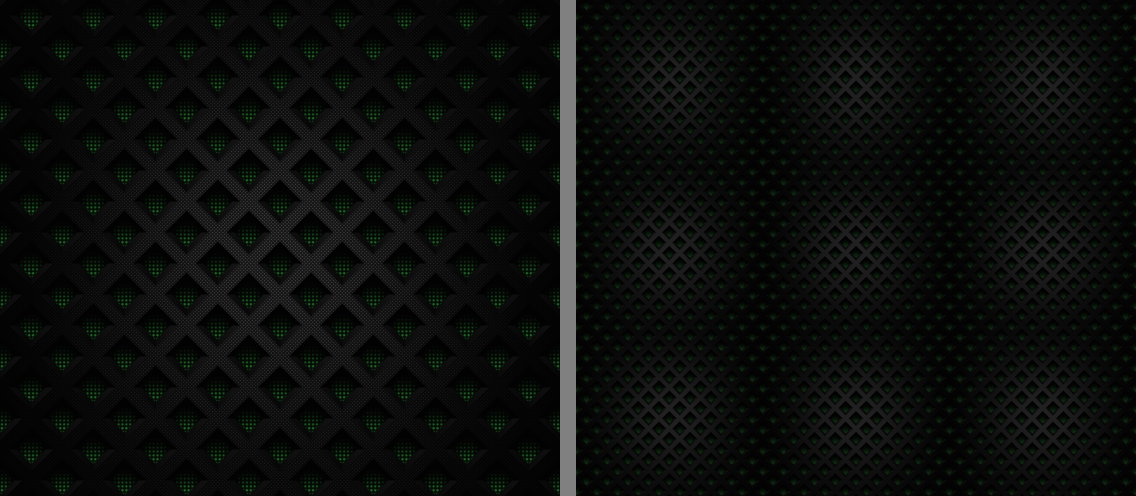
Left, the tile; right, the same tile 3 across and 3 down.
Give the GLSL for this pattern, as a Shadertoy shader.

```glsl
const vec2 REPEATS = vec2(9.0, 8.0);        // cells across and down
const vec2 LATTICE_ORIGIN = vec2(0.5, 0.75); // centre of the first opening
const float OPENING = 0.355;                // half diagonal of an opening
const float FLOOR_SIZE = 0.235;             // half diagonal of the recessed floor
const float MESH_FREQ = 18.0;               // staggered dots on the bars, per cell
const float FLOOR_DOTS = 16.0;              // lit dots per cell
const vec3 BAR_BASE = vec3(0.085);
const vec3 BAR_DOT = vec3(0.29);
const vec3 SHADOW = vec3(0.008);
const vec3 WALL_LEFT = vec3(0.040);
const vec3 WALL_RIGHT = vec3(0.060);
const vec3 FLOOR_GLOW = vec3(0.010, 0.045, 0.013);
const vec3 FLOOR_DOT = vec3(0.130, 0.360, 0.150);
const float EDGE_LIGHT = 0.10;              // bar brightness at the canvas border
const float POOL_POWER = 0.85;              // below one widens the light pool
const int SAMPLES = 3;                      // antialiasing grid per axis
const float TAU = 6.2831853;

float diamond(vec2 p) { return abs(p.x) + abs(p.y); }

float below(float value, float limit, float soft) {
    return 1.0 - smoothstep(limit - soft, limit + soft, value);
}

// Offset from the nearest centre of the staggered lattice
vec2 nearestOpening(vec2 cell) {
    vec2 p = cell - LATTICE_ORIGIN;
    vec2 a = fract(p + 0.5) - 0.5;
    vec2 b = fract(p) - 0.5;
    return diamond(a) < diamond(b) ? a : b;
}

// Periodic light pool, strongest in the middle of the canvas
float lightPool(vec2 uv) {
    vec2 w = pow(max(0.5 - 0.5 * cos(TAU * uv), 0.0), vec2(POOL_POWER));
    return mix(EDGE_LIGHT, 1.0, w.x * mix(0.25, 1.0, w.y));
}

vec3 barColor(vec2 cell, float light) {
    vec2 wave = cos(TAU * MESH_FREQ * cell);
    float dotMask = smoothstep(0.1, 0.8, wave.x * wave.y);
    return mix(BAR_BASE, BAR_DOT, dotMask) * light;
}

vec3 floorColor(vec2 cell, vec2 p) {
    float lit = smoothstep(0.22, -0.20, p.y);
    lit *= 1.0 - smoothstep(0.06, 0.26, abs(p.x));
    vec2 d = fract(cell * FLOOR_DOTS) - 0.5;
    float radius = mix(0.18, 0.30, lit);
    float dotMask = below(length(d), radius, 0.16);
    return SHADOW + lit * (FLOOR_GLOW + FLOOR_DOT * dotMask);
}

vec3 openingColor(vec2 cell, vec2 p, float light, float soft) {
    float dist = diamond(p);
    vec3 color = floorColor(cell, p);

    // Upper walls lie in shade
    float upper = smoothstep(-soft, soft, p.y);
    color = mix(color, SHADOW, upper * smoothstep(0.20, 0.29, dist));

    // Lower walls catch light and meet in a dark seam
    vec3 wall = mix(WALL_LEFT, WALL_RIGHT, smoothstep(-soft, soft, p.x));
    wall *= mix(0.75, 1.15, light) * mix(0.75, 1.15, smoothstep(0.0, 0.3, abs(p.x)));
    wall *= 1.0 - 0.35 * below(abs(p.x), 0.006, soft);
    float wallMask = (1.0 - upper) * (1.0 - below(dist, FLOOR_SIZE, soft));
    return mix(color, wall, wallMask);
}

vec3 grille(vec2 uv, float soft) {
    vec2 cell = uv * REPEATS;
    vec2 p = nearestOpening(cell);
    float light = lightPool(uv);
    float dist = diamond(p);

    // Thin dark rim where the bar drops into the opening
    vec3 bar = barColor(cell, light);
    bar *= 1.0 - 0.4 * below(dist, OPENING + 0.010, soft);
    vec3 hole = openingColor(cell, p, light, soft);
    return mix(bar, hole, below(dist, OPENING, soft));
}

void mainImage(out vec4 fragColor, in vec2 fragCoord) {
    float soft = 0.5 * REPEATS.x / iResolution.x;
    vec3 color = vec3(0.0);
    for (int j = 0; j < SAMPLES; j++) {
        for (int i = 0; i < SAMPLES; i++) {
            vec2 jitter = (vec2(i, j) + 0.5) / float(SAMPLES) - 0.5;
            color += grille((fragCoord + jitter) / iResolution.xy, soft);
        }
    }
    fragColor = vec4(color / float(SAMPLES * SAMPLES), 1.0);
}
```
